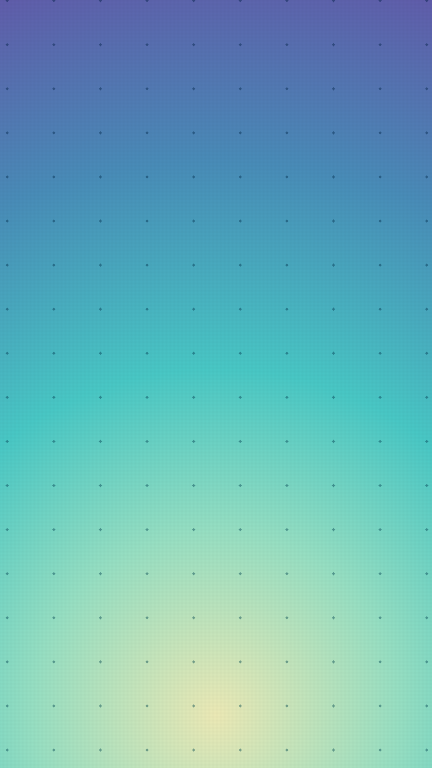
This background is drawn by a Shadertoy shader. Its source:

```glsl
// Radial ramp from warm glow through teal to violet
vec3 skyRamp(float d) {
    vec3 sand = vec3(0.91, 0.90, 0.70);
    vec3 mint = vec3(0.58, 0.86, 0.75);
    vec3 teal = vec3(0.28, 0.77, 0.76);
    vec3 blue = vec3(0.28, 0.54, 0.71);
    vec3 violet = vec3(0.37, 0.36, 0.66);
    vec3 color = mix(sand, mint, clamp(d / 0.24, 0.0, 1.0));
    color = mix(color, teal, clamp((d - 0.24) / 0.21, 0.0, 1.0));
    color = mix(color, blue, clamp((d - 0.45) / 0.27, 0.0, 1.0));
    return mix(color, violet, clamp((d - 0.72) / 0.25, 0.0, 1.0));
}

void mainImage(out vec4 fragColor, in vec2 fragCoord) {
    vec2 p = fragCoord / iResolution.y;
    float aspect = iResolution.x / iResolution.y;
    float pixel = 1.0 / iResolution.y;

    // Glow centred near the bottom edge
    vec3 color = skyRamp(length(p - vec2(0.5 * aspect, 0.069)));

    // Faint woven mesh
    vec2 pitch = vec2(0.1079 * aspect, 0.0574);
    vec2 cell = (p - vec2(0.0167 * aspect, 0.0234)) / pitch;
    vec2 weave = cos(6.2832 * 12.0 * cell);
    color *= 1.0 - 0.008 * (weave.x + weave.y);

    // Small dark diamonds on the grid crossings
    vec2 offset = abs(fract(cell + 0.5) - 0.5) * pitch;
    float diamond = offset.x + offset.y - 0.0021;
    float mark = 1.0 - smoothstep(-0.7 * pixel, 0.7 * pixel, diamond);
    color = mix(color, color * vec3(0.45, 0.62, 0.68), 0.8 * mark);

    fragColor = vec4(color, 1.0);
}
```
